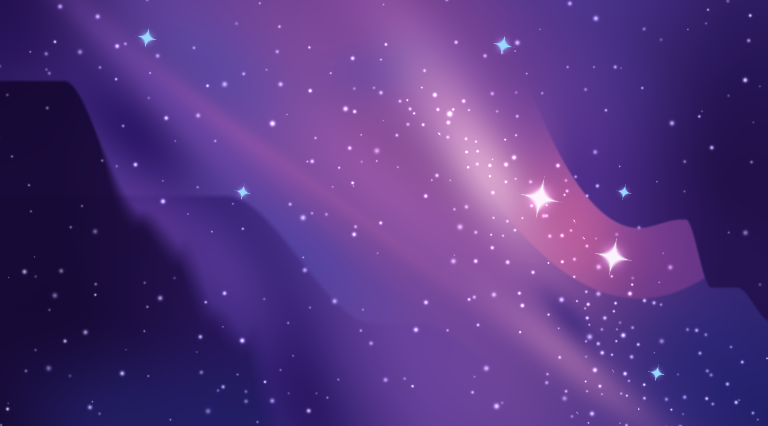
This background is drawn by a WebGL 1 fragment shader. Its source:

```glsl
precision highp float;
// Violet nebula with layered wavy clouds, a bright diagonal plume and scattered stars.
uniform vec2 u_resolution;

float hash(vec2 p) {
  p = fract(p * vec2(0.1031, 0.1137));
  p += dot(p, p.yx + 33.33);
  return fract((p.x + p.y) * p.x * 17.0);
}

float noise(vec2 p) {
  vec2 i = floor(p), f = fract(p);
  f = f * f * (3.0 - 2.0 * f);
  return mix(mix(hash(i), hash(i + vec2(1, 0)), f.x),
             mix(hash(i + vec2(0, 1)), hash(i + vec2(1, 1)), f.x), f.y);
}

vec2 turn(vec2 p, float a) {
  return vec2(cos(a) * p.x + sin(a) * p.y, cos(a) * p.y - sin(a) * p.x);
}

// Soft elliptical patch of colour
vec3 glow(vec3 col, vec2 p, vec2 radii, float angle, vec3 tint, float strength) {
  vec2 q = turn(p, angle) / radii;
  return mix(col, tint, strength * exp(-dot(q, q)));
}

// Heights of the cloud borders
float leftBank(float x) {
  return 0.81 - 0.32 * smoothstep(0.15, 0.33, x) - 0.09 * smoothstep(0.33, 0.43, x)
       - 0.14 * smoothstep(0.42, 0.50, x) - 0.07 * smoothstep(0.49, 0.58, x)
       - 0.22 * smoothstep(0.58, 0.66, x);
}
float lowerBank(float x) {
  return 0.54 - 0.30 * smoothstep(0.53, 0.88, x) - 0.14 * smoothstep(0.98, 1.25, x);
}
float rightBank(float x) {
  float rise = min(x - 1.5, 0.0);
  return 0.465 + 5.0 * rise * rise + 0.02 * smoothstep(1.5, 1.6, x)
       - 0.16 * smoothstep(1.61, 1.67, x) - 0.08 * smoothstep(1.73, 1.81, x);
}

// Border mask with even softness along steep slopes
float above(float y, float h, float hNext, float soft) {
  float slope = (hNext - h) / 0.002;
  return smoothstep(-soft, soft, (y - h) / sqrt(1.0 + slope * slope));
}

// One random star per grid cell
float stars(vec2 p, float cell, float density, float size) {
  vec2 id = floor(p / cell);
  float seed = hash(id + 7.3);
  vec2 spot = 0.2 + 0.6 * vec2(hash(id + 19.1), hash(id + 41.7));
  float d = length((fract(p / cell) - spot) * cell);
  float r = size * (0.6 + 0.7 * hash(id + 63.0));
  return step(seed, density) * exp(-d * d / (r * r)) * (0.45 + 0.55 * hash(id + 85.0));
}

void main() {
  vec2 p = gl_FragCoord.xy / u_resolution.y;
  p.x *= 1.803 * u_resolution.y / u_resolution.x;
  float x = p.x, y = p.y;

  // Broad sky colours
  vec3 col = vec3(0.30, 0.21, 0.57);
  col = glow(col, p - vec2(0.00, 1.00), vec2(0.28, 0.35), 0.0, vec3(0.12, 0.05, 0.30), 0.95);
  col = glow(col, p - vec2(0.90, 0.62), vec2(0.62, 0.30), -0.75, vec3(0.58, 0.33, 0.63), 0.95);
  col = glow(col, p - vec2(0.95, 0.98), vec2(0.35, 0.18), -0.5, vec3(0.54, 0.28, 0.60), 0.7);
  col = glow(col, p - vec2(0.50, 0.84), vec2(0.22, 0.12), -0.6, vec3(0.31, 0.27, 0.62), 0.6);
  col = glow(col, p - vec2(0.90, 0.84), vec2(0.15, 0.07), 0.2, vec3(0.36, 0.28, 0.64), 0.5);
  col = glow(col, p - vec2(0.68, 0.42), vec2(0.30, 0.10), -0.65, vec3(0.27, 0.25, 0.61), 0.7);
  col = glow(col, p - vec2(1.78, 0.72), vec2(0.28, 0.50), 0.0, vec3(0.12, 0.06, 0.29), 0.9);
  col = glow(col, p - vec2(1.68, 0.16), vec2(0.28, 0.20), -0.4, vec3(0.17, 0.15, 0.47), 0.9);
  col = glow(col, p - vec2(1.80, 0.00), vec2(0.22, 0.20), 0.0, vec3(0.11, 0.11, 0.38), 0.8);
  col = glow(col, p - vec2(1.12, 0.10), vec2(0.28, 0.16), -0.5, vec3(0.45, 0.28, 0.61), 0.8);

  // Pink tongue between two curves on the right
  float rightSky = above(y, rightBank(x), rightBank(x + 0.002), 0.004);
  float bend = x - 1.5;
  float tongue = smoothstep(-0.005, 0.005, y - 0.30 - 2.0 * bend * bend) * (1.0 - rightSky);
  col = glow(col, p - vec2(1.34, 0.46), vec2(0.25, 0.19), -0.6, vec3(0.74, 0.36, 0.61), 0.35 + 0.6 * tongue);
  col = mix(col, vec3(0.46, 0.22, 0.56), 0.65 * tongue * smoothstep(1.35, 1.58, x));
  vec3 dusk = mix(vec3(0.27, 0.16, 0.52), vec3(0.13, 0.06, 0.29), smoothstep(1.35, 1.72, x));
  col = mix(col, dusk, 0.85 * rightSky * smoothstep(0.86, 0.56, y) * smoothstep(1.26, 1.36, x));

  // Bright plume and its tail
  col = glow(col, p - vec2(1.10, 0.66), vec2(0.29, 0.085), -1.02, vec3(0.80, 0.58, 0.77), 0.75);
  col = glow(col, p - vec2(1.15, 0.58), vec2(0.12, 0.055), -0.95, vec3(0.92, 0.74, 0.86), 0.55);
  col = glow(col, p - vec2(1.32, 0.17), vec2(0.25, 0.045), -0.68, vec3(0.66, 0.43, 0.68), 0.7);
  col = glow(col, p - vec2(1.34, 0.25), vec2(0.09, 0.03), -0.8, vec3(0.24, 0.16, 0.49), 0.65);

  // Violet folds under the lower border
  float low = 1.0 - above(y, lowerBank(x), lowerBank(x + 0.002), 0.008);
  vec3 fold = mix(vec3(0.16, 0.10, 0.41), vec3(0.40, 0.25, 0.60), smoothstep(0.68, 1.05, x + 0.35 * y));
  col = mix(col, fold, 0.75 * low * smoothstep(1.25, 0.95, x));
  col = glow(col, p - vec2(0.70, 0.12), vec2(0.24, 0.07), -1.2, vec3(0.14, 0.07, 0.35), 0.7);
  col = glow(col, p - vec2(0.37, 0.48), vec2(0.16, 0.09), -0.8, vec3(0.38, 0.22, 0.60), 0.75);
  col = glow(col, p - vec2(0.53, 0.36), vec2(0.20, 0.09), -0.9, vec3(0.33, 0.21, 0.57), 0.75);
  col = glow(col, p - vec2(0.31, 0.69), vec2(0.19, 0.08), -0.8, vec3(0.15, 0.07, 0.37), 0.85);

  // Long diagonal streaks
  for (int i = 0; i < 3; i++) {
    float k = float(i);
    vec2 center = vec2(0.74 - 0.18 * k, 0.56 + 0.11 * k);
    col = glow(col, p - center, vec2(0.42, 0.022 + 0.008 * k), -0.62 - 0.09 * k,
               mix(vec3(0.62, 0.34, 0.64), vec3(0.43, 0.27, 0.66), 0.5 * k), 0.45);
  }

  // Dark bank on the left
  float bank = 1.0 - above(y, leftBank(x), leftBank(x + 0.002), 0.005 + 0.03 * smoothstep(0.7, 0.4, y));
  vec3 night = mix(vec3(0.08, 0.03, 0.19), vec3(0.15, 0.08, 0.34), smoothstep(0.1, 0.65, x));
  night = mix(night, vec3(0.13, 0.11, 0.38), smoothstep(0.28, 0.0, y) * smoothstep(-0.1, 0.3, x));
  col = mix(col, night, 0.93 * bank);
  col *= 0.95 + 0.10 * noise(turn(p, -0.7) * vec2(3.0, 9.0));

  // Scattered stars and fine dust along the plume
  float drift = (x - 1.13 - 0.75 * (0.62 - y)) / 0.16;
  float dust = exp(-drift * drift) * smoothstep(0.9, 0.7, y);
  float light = stars(p, 0.085, 0.42, 0.0045) + 0.6 * stars(p + 3.7, 0.055, 0.25, 0.0028)
              + stars(p + 1.9, 0.032, 0.55 * dust, 0.0032);
  col += vec3(0.75, 0.72, 0.85) * light;

  // Four-pointed sparkles: x, y, reach
  vec3 spark[7];
  spark[0] = vec3(0.345, 0.911, 0.030);
  spark[1] = vec3(1.181, 0.894, 0.030);
  spark[2] = vec3(0.570, 0.549, 0.023);
  spark[3] = vec3(1.268, 0.535, 0.056);
  spark[4] = vec3(1.439, 0.397, 0.052);
  spark[5] = vec3(1.465, 0.549, 0.022);
  spark[6] = vec3(1.542, 0.124, 0.024);
  for (int i = 0; i < 7; i++) {
    vec2 q = turn(p - spark[i].xy, -0.2) / spark[i].z;
    vec2 arm = sqrt(abs(q));
    vec3 tint = mix(vec3(0.60, 0.85, 1.0), vec3(1.0, 0.95, 1.0), smoothstep(0.03, 0.055, spark[i].z));
    col += tint * 0.35 * exp(-5.0 * dot(q, q));
    col = mix(col, tint, smoothstep(1.1, 0.75, arm.x + arm.y));
  }
  gl_FragColor = vec4(min(col, 1.0), 1.0);
}
```
